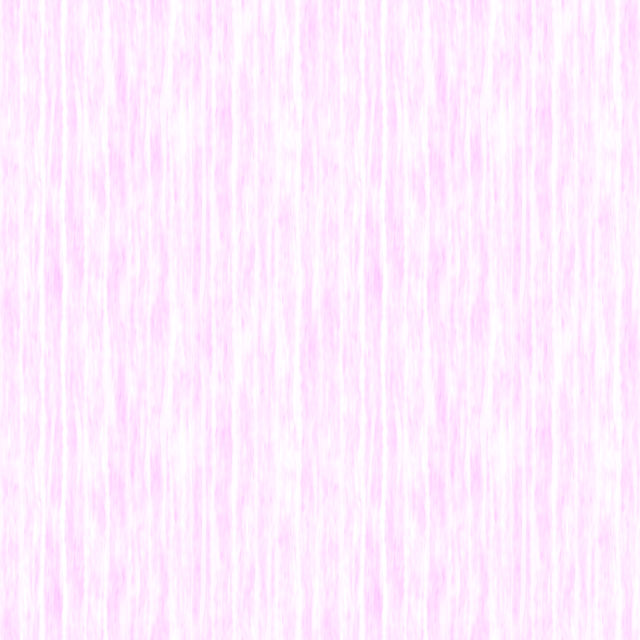
Reproduce this texture procedurally as a WebGL 2 fragment shader.

```glsl
#version 300 es
precision highp float;
precision highp int;
// Whitewashed pink timber: narrow upright planks with fine grain and pale worn seams.

uniform vec2 u_resolution;
out vec4 fragColor;

const float TILES = 2.0;          // repeats of the pattern across the canvas
const float PLANKS = 15.0;        // planks in one repeat
const float BASE_TINT = 0.081;    // mean depth of the pink
const float PLANK_TINT = 0.040;   // difference from plank to plank
const float BLOTCH_TINT = 0.052;  // broad stains
const float GRAIN_TINT = 0.058;   // medium streaks
const float FIBRE_TINT = 0.062;   // finest streaks
const float PORE_TINT = 0.060;    // short dark flecks
const float SEAM_WIDTH = 0.085;   // half width of a seam, in planks
const float SEAM_SOFT = 0.075;    // softness of the seam edges, in planks
const float SEAM_WOBBLE = 0.10;   // sideways wander of the seams, in planks
const float GRAIN_BEND = 0.008;   // sideways bend of the grain, in repeats
const vec3 WHITE = vec3(1.0);
const vec3 TINT_AXIS = vec3(0.0, 1.0, 0.0);  // the tint removes green only

uint scramble(uint n) {
    n = n * 747796405u + 2891336453u;
    n = ((n >> ((n >> 28) + 4u)) ^ n) * 277803737u;
    return (n >> 22) ^ n;
}

float hash(vec2 cell, float seed) {
    uint n = scramble(uint(cell.x) + scramble(uint(cell.y) + scramble(uint(seed))));
    return float(n >> 8) / 16777216.0;
}

float cornerSlope(vec2 cell, vec2 offset, vec2 period, float seed) {
    float angle = 6.2831853 * hash(mod(cell, period), seed);
    return dot(vec2(cos(angle), sin(angle)), offset);
}

// Gradient noise, about -1 to 1, that wraps after one repeat of p.
float noise(vec2 p, vec2 period, float seed) {
    p *= period;
    vec2 cell = floor(p);
    vec2 f = p - cell;
    vec2 w = f * f * f * (f * (f * 6.0 - 15.0) + 10.0);
    vec2 e = vec2(1.0, 0.0);
    float low = mix(cornerSlope(cell, f, period, seed),
                    cornerSlope(cell + e.xy, f - e.xy, period, seed), w.x);
    float high = mix(cornerSlope(cell + e.yx, f - e.yx, period, seed),
                     cornerSlope(cell + e.xx, f - e.xx, period, seed), w.x);
    return 1.4 * mix(low, high, w.y);
}

// Whiteness of the worn paint along the nearest plank edge.
float seamWhite(float across, vec2 p) {
    float edge = mod(floor(across + 0.5), PLANKS);
    float dist = abs(across - floor(across + 0.5));
    float strength = mix(0.45, 1.0, hash(vec2(edge, 0.0), 21.0));
    float chips = 0.07 * noise(p, vec2(30.0, 14.0), 22.0)
                + 0.05 * noise(p, vec2(45.0, 50.0), 23.0);
    float width = SEAM_WIDTH * mix(0.6, 1.3, strength) + chips;
    return strength * (1.0 - smoothstep(width - SEAM_SOFT, width + SEAM_SOFT, dist));
}

void main() {
    vec2 p = gl_FragCoord.xy / u_resolution * TILES;

    // Planks
    float across = p.x * PLANKS + SEAM_WOBBLE * noise(p, vec2(15.0, 4.0), 1.0);
    float plank = mod(floor(across), PLANKS);
    float plankTone = hash(vec2(plank, 0.0), 2.0) - 0.5;

    // Each plank slides its own grain along its length
    vec2 g = p + vec2(0.0, hash(vec2(plank, 0.0), 3.0));
    g.x += GRAIN_BEND * noise(g, vec2(10.0, 5.0), 4.0);

    // Stains and grain
    float blotch = 0.75 * noise(g, vec2(14.0, 4.0), 5.0)
                 + 0.55 * noise(g, vec2(22.0, 13.0), 6.0);
    float grain = noise(g, vec2(46.0, 5.0), 7.0);
    float fibre = 0.8 * noise(g, vec2(98.0, 11.0), 8.0)
                + 0.6 * noise(g, vec2(118.0, 34.0), 9.0);
    float pores = smoothstep(0.35, 0.75, noise(g, vec2(84.0, 18.0), 10.0));

    float tint = BASE_TINT + PLANK_TINT * plankTone + BLOTCH_TINT * blotch
               + GRAIN_TINT * grain + FIBRE_TINT * fibre + PORE_TINT * pores;

    // White paint left in streaks and along the seams
    float streak = 0.7 * smoothstep(0.3, 0.65, noise(g, vec2(34.0, 3.0), 11.0));
    float paint = max(streak, seamWhite(across, p));
    tint = clamp(tint * (1.0 - paint), 0.0, 0.24);

    fragColor = vec4(WHITE - TINT_AXIS * tint, 1.0);
}
```
